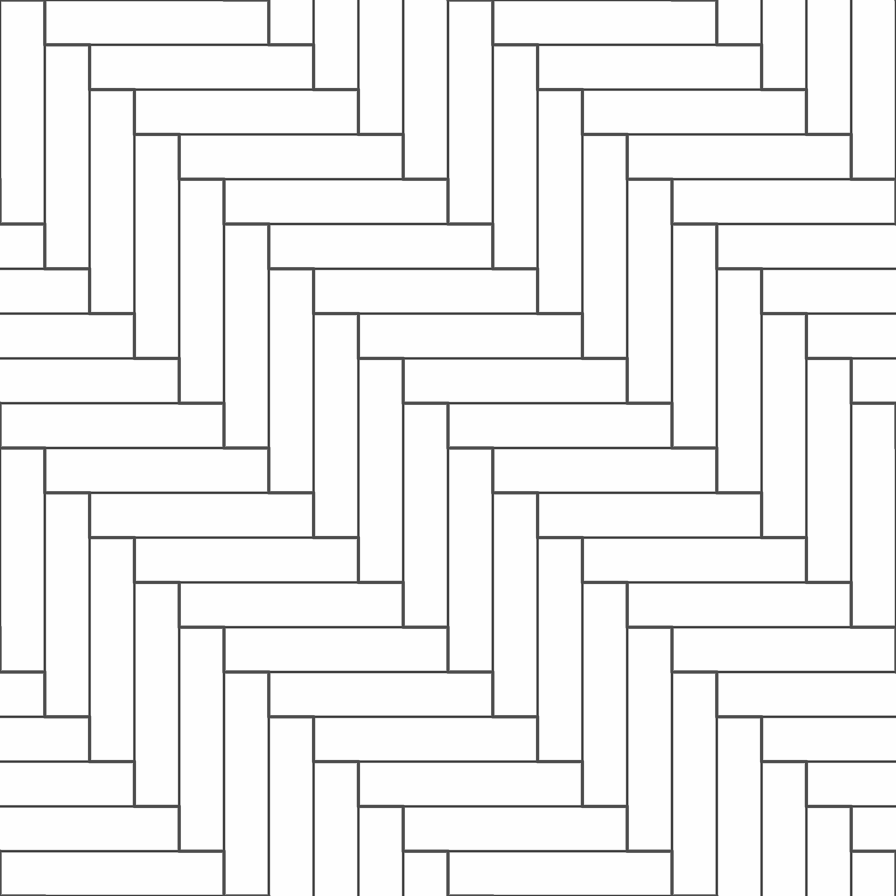
Give the GLSL for this pattern, as a WebGL 2 fragment shader.

```glsl
#version 300 es
precision highp float;
// Herringbone of white planks, five cells long and one wide, with thin dark outlines.
// A diagonal index on a 20 by 20 grid gives each plank's direction and local position;
// distances to its edges draw the lines. The index repeats every 10 cells, so it tiles.

uniform vec2 u_resolution;
out vec4 outColor;

const float CELLS = 20.0;
const float PLANK_LENGTH = 5.0;
const float SEAM_HALF_WIDTH = 0.026;
const float JOINT_HALF_WIDTH = 0.034;
const float EDGE_SOFTNESS = 0.02;

const vec3 PLANK_WHITE = vec3(0.998);
const vec3 SEAM_DARK = vec3(0.20);
const vec3 JOINT_GREY = vec3(0.29);

// Position inside a plank: x along its length, y across its width.
vec2 plankCoords(vec2 p, float plankLength) {
  vec2 cell = floor(p);
  vec2 f = p - cell;
  float period = 2.0 * plankLength;
  float diagonal = mod(cell.x - cell.y, period);
  bool horizontal = diagonal > 0.5 && diagonal < plankLength + 0.5;
  return horizontal
    ? vec2(diagonal - 1.0 + f.x, f.y)
    : vec2(mod(period - diagonal, period) + f.y, f.x);
}

// Distance to the nearest edge of the plank.
float seamDistance(vec2 q, float plankLength) {
  vec2 d = min(q, vec2(plankLength, 1.0) - q);
  return min(d.x, d.y);
}

// Distance to the short ends and to the side parts where neighbours end.
float jointDistance(vec2 q, float plankLength) {
  float ends = min(q.x, plankLength - q.x);
  float nearSide = length(vec2(max(q.x - 1.0, 0.0), 1.0 - q.y));
  float farSide = length(vec2(max(plankLength - 1.0 - q.x, 0.0), q.y));
  return min(ends, min(nearSide, farSide));
}

float lineCoverage(float d, float halfWidth, float softness) {
  return 1.0 - smoothstep(halfWidth - softness, halfWidth + softness, d);
}

void main() {
  vec2 uv = gl_FragCoord.xy / u_resolution;
  vec2 p = vec2(uv.x, 1.0 - uv.y) * CELLS;
  float pixel = CELLS / min(u_resolution.x, u_resolution.y);
  float softness = max(0.7 * pixel, EDGE_SOFTNESS);

  vec2 q = plankCoords(p, PLANK_LENGTH);
  float seam = lineCoverage(seamDistance(q, PLANK_LENGTH), SEAM_HALF_WIDTH, softness);
  float joint = lineCoverage(jointDistance(q, PLANK_LENGTH), JOINT_HALF_WIDTH, softness);

  // Long seams first, then the wider, paler joints over them.
  vec3 color = mix(PLANK_WHITE, SEAM_DARK, seam);
  color = mix(color, JOINT_GREY, joint);
  outColor = vec4(color, 1.0);
}
```
